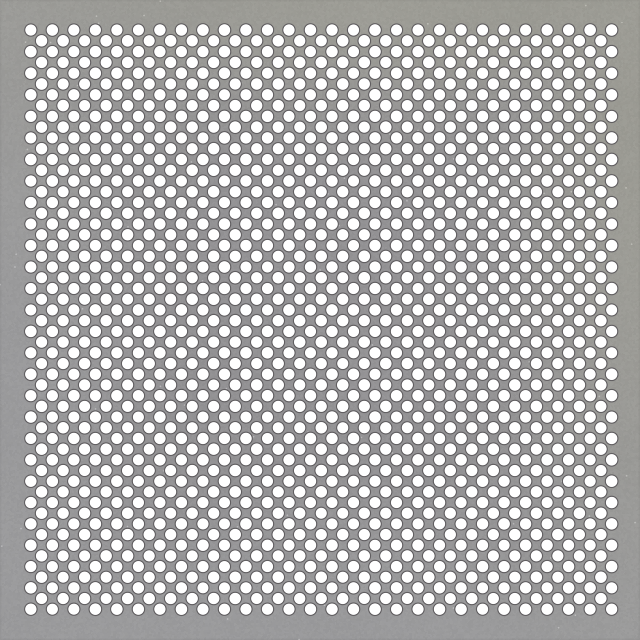
Reproduce this texture procedurally as a Shadertoy shader.

```glsl
// Perforated grey metal sheet: staggered round holes inside a plain border.

// Layout, in canvas units
const float STEPS = 27.0;                    // hole steps along each side (28 holes)
const vec2  FIRST = vec2(0.0482, 0.0482);    // centre of the lower left hole
const vec2  LAST  = vec2(0.9557, 0.9531);    // centre of the upper right hole
const float BOW = 0.0017;                    // downward sag of the middle rows
const float RADIUS = 0.0088;
const float RADIUS_JITTER = 0.025;           // relative size change per hole
const float RIM_CORE = 0.0006;               // fully dark part of the rim
const float RIM_FADE = 0.0028;               // where the rim meets the sheet

// Colours
const vec3 HOLE_COLOUR  = vec3(1.0);
const vec3 RIM_COLOUR   = vec3(0.365, 0.355, 0.365);
const vec3 METAL_WARM   = vec3(0.612, 0.610, 0.582);
const vec3 METAL_COOL   = vec3(0.602, 0.602, 0.608);
const vec3 METAL_CENTRE = vec3(0.578, 0.574, 0.582);

// Wear
const float MOTTLE = 0.008;
const float GRAIN = 0.022;
const float GRAIN_CELLS = 300.0;
const float SPECK = 0.14;
const float SPECK_CELLS = 60.0;
const float SPECK_CHANCE = 0.04;

vec2 hash2(vec2 p) {
    vec3 q = fract(p.xyx * vec3(0.1031, 0.1030, 0.0973));
    q += dot(q, q.yzx + 33.33);
    return fract((q.xx + q.yz) * q.zy);
}

// Cellular noise: distance to the nearest point, and that point's random value
vec2 cellular(vec2 p) {
    vec2 cell = floor(p);
    vec2 nearest = vec2(9.0, 0.0);
    for (int j = -1; j <= 1; j++)
    for (int i = -1; i <= 1; i++) {
        vec2 id = cell + vec2(i, j);
        float d = length(id + hash2(id) - p);
        if (d < nearest.x) nearest = vec2(d, hash2(id + 71.0).x);
    }
    return nearest;
}

// Layered sines: broad cloudy tone in -1..1
float clouds(vec2 p) {
    float sum = 0.0;
    float weight = 0.5;
    for (int i = 0; i < 4; i++) {
        sum += weight * sin(p.x + 1.7 * sin(p.y)) * sin(p.y + 1.3 * sin(p.x));
        p = mat2(1.6, 1.2, -1.2, 1.6) * p + 2.3;
        weight *= 0.5;
    }
    return sum;
}

// Signed distance from p to the hole at lattice position id
float holeDistance(vec2 p, vec2 id, vec2 pitch) {
    float size = RADIUS * (1.0 + RADIUS_JITTER * (2.0 * hash2(id * 2.0 + 5.0).x - 1.0));
    return length(p - FIRST - id * pitch) - size;
}

// Nearest hole over the main rows and the half-step rows between them
float perforation(vec2 p) {
    vec2 pitch = (LAST - FIRST) / STEPS;
    float t = clamp((p.y - FIRST.y) / (LAST.y - FIRST.y), 0.0, 1.0);
    p.y += BOW * 4.0 * t * (1.0 - t);
    vec2 g = (p - FIRST) / pitch;
    vec2 mainId = clamp(floor(g + 0.5), 0.0, STEPS);
    vec2 betweenId = clamp(floor(g) + 0.5, 0.5, STEPS - 0.5);
    return min(holeDistance(p, mainId, pitch), holeDistance(p, betweenId, pitch));
}

vec3 metal(vec2 p) {
    // Warm towards the upper right, cool lower left, slightly darker inside
    vec3 colour = mix(METAL_COOL, METAL_WARM, smoothstep(0.4, 1.5, p.x * 0.7 + p.y));
    vec2 q = abs(p - 0.5);
    float inside = 1.0 - smoothstep(0.2, 0.49, max(q.x, q.y));
    colour = mix(colour, METAL_CENTRE, inside);

    // Mottling, fine grain and a few pale specks
    colour += MOTTLE * clouds(p * 11.0);
    colour += GRAIN * (cellular(p * GRAIN_CELLS).y - 0.5);
    vec2 speck = cellular(p * SPECK_CELLS);
    colour += SPECK * step(speck.y, SPECK_CHANCE) * (1.0 - smoothstep(0.0, 0.14, speck.x));

    // Thin shade along the sheet's edge
    float edge = 0.5 - max(q.x, q.y);
    return colour * mix(0.96, 1.0, smoothstep(0.0, 0.004, edge));
}

void mainImage(out vec4 fragColor, in vec2 fragCoord) {
    vec2 p = fragCoord / iResolution.xy;
    float pixel = 1.0 / min(iResolution.x, iResolution.y);
    float d = perforation(p);

    float rim = 1.0 - smoothstep(RIM_CORE, RIM_FADE, d);
    vec3 colour = mix(metal(p), RIM_COLOUR, rim);
    float hole = 1.0 - smoothstep(-0.6 * pixel, 0.6 * pixel, d);
    colour = mix(colour, HOLE_COLOUR, hole);

    fragColor = vec4(colour, 1.0);
}
```
